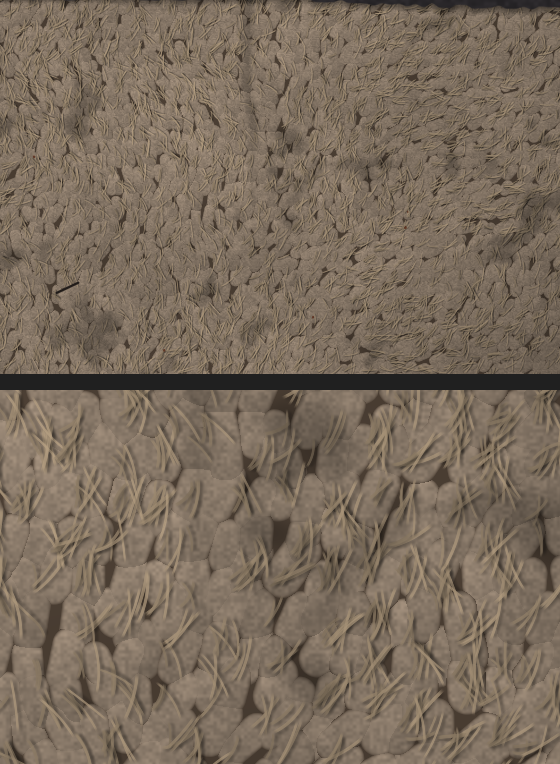
Top, the full canvas; bottom, a detail of the centre.
Write a Shadertoy shader that draws this texture.

```glsl
// A shaggy rug of felted wool tufts with loose strands and a dark floor edge on top.
// Overlapping capsules form the tufts; curved thin lines in fans form the strands.
// Both follow one smooth lean field, so the pile looks brushed in patches.

float hash(vec2 p) {
    return fract(sin(dot(p, vec2(127.1, 311.7))) * 43758.5453);
}

float noise(vec2 p) {
    vec2 i = floor(p), f = fract(p);
    f = f * f * (3.0 - 2.0 * f);
    return mix(mix(hash(i), hash(i + vec2(1, 0)), f.x),
               mix(hash(i + vec2(0, 1)), hash(i + vec2(1, 1)), f.x), f.y);
}

float fbm(vec2 p) {
    return 0.55 * noise(p) + 0.3 * noise(p * 2.1 + 7.3) + 0.15 * noise(p * 4.3 + 3.1);
}

// Lean of the pile, as an angle from the vertical
float lean(vec2 p) {
    return 0.05 + 0.5 * smoothstep(0.6, 1.1, p.x) + 2.4 * (fbm(p * 4.0 + 11.0) - 0.5);
}

// Rotates an offset so that y runs along the lean
vec2 alongLean(vec2 v, float a) {
    return vec2(v.x * cos(a) - v.y * sin(a), v.x * sin(a) + v.y * cos(a));
}

float segment(vec2 p, vec2 a, vec2 b) {
    vec2 d = b - a;
    return length(p - a - d * clamp(dot(p - a, d) / dot(d, d), 0.0, 1.0));
}

// Colour of the topmost felted tuft
vec3 tufts(vec2 p) {
    vec2 grid = vec2(35.0, 29.0);
    vec2 home = floor(p * grid);
    float best = -1.0, height = 0.0, tone = 0.5, side = 0.0;
    for (int j = -2; j <= 2; j++)
    for (int i = -2; i <= 2; i++) {
        vec2 id = home + vec2(i, j);
        float r1 = hash(id), r2 = hash(id + 31.7), r3 = hash(id + 63.1);
        vec2 center = (id + 0.5 + 0.65 * (vec2(r1, r2) - 0.5)
                       + vec2(0.5 * mod(id.y, 2.0) - 0.25, 0.0)) / grid;
        vec2 q = alongLean(p - center, lean(center) + 0.9 * (r3 - 0.5));
        float radius = 0.0145 + 0.004 * r2;
        float reach = 0.007 + 0.008 * r3;
        float d = length(vec2(q.x, q.y - clamp(q.y, -reach, reach))) / radius;
        float dome = sqrt(max(0.0, 1.0 - d * d));
        float level = dome + 0.5 * hash(id + 91.3);
        if (d < 1.0 && level > best) {
            best = level;
            height = dome;
            tone = r1;
            side = dot(p - center, vec2(-0.4, 0.9)) / radius;
        }
    }
    vec3 felt = vec3(0.505, 0.447, 0.388) * (0.94 + 0.12 * tone + 0.045 * side);
    felt *= 0.91 + 0.18 * noise(p * 330.0) + 0.10 * (noise(p * 150.0) - 0.5);
    return mix(vec3(0.27, 0.225, 0.185), felt, smoothstep(0.05, 0.72, height));
}

// Fans of loose strands laid over the tufts
vec3 strands(vec3 col, vec2 p, float px) {
    float cells = 27.0;
    vec2 home = floor(p * cells);
    for (int j = -1; j <= 1; j++)
    for (int i = -1; i <= 1; i++) {
        vec2 id = home + vec2(i, j);
        vec2 root = (id + 0.5 + 0.7 * (vec2(hash(id + 5.1), hash(id + 8.9)) - 0.5)) / cells;
        float amount = smoothstep(0.36, 0.62, fbm(root * 7.0 + 40.0) + 0.35 * (hash(id + 2.7) - 0.5));
        float angle = lean(root) + 0.9 * (hash(id + 17.3) - 0.5);
        for (int k = 0; k < 9; k++) {
            vec2 key = id + float(k) * vec2(13.7, 5.3);
            float r1 = hash(key + 0.3), r2 = hash(key + 4.7), r3 = hash(key + 9.2);
            if (r3 > 0.25 + 0.75 * amount) continue;
            vec2 q = alongLean(p - root - 0.018 * (vec2(r2, r3) - 0.5), angle + 1.3 * (r1 - 0.5));
            float t = q.y / (0.012 + 0.012 * r2);
            float off = q.x - 0.007 * (r3 - 0.5) * t * t;
            float ends = 1.0 - smoothstep(0.75, 1.05, abs(t));
            float width = 0.0009 + 0.0006 * r1;
            float line = ends * (1.0 - smoothstep(width - 0.5 * px, width + 0.6 * px, abs(off)));
            float shade = ends * (1.0 - smoothstep(0.0, 0.0035, abs(off - 0.0028)));
            col *= 1.0 - 0.17 * shade;
            vec3 wool = vec3(0.615, 0.54, 0.44) * (0.80 + 0.27 * r2);
            col = mix(col, wool, 0.72 * line);
        }
    }
    return col;
}

void mainImage(out vec4 fragColor, in vec2 fragCoord) {
    vec2 p = fragCoord / iResolution.y;
    float px = 1.0 / iResolution.y;
    vec3 col = strands(tufts(p), p, px);

    // Broad soiling, the worn vertical seam and the falloff of light
    col *= 0.91 + 0.24 * fbm(p * 3.0 + 21.0);
    float seam = abs(p.x - 0.67 - 0.03 * (noise(vec2(p.y * 9.0, 2.0)) - 0.5));
    col *= 1.0 - 0.22 * smoothstep(0.025, 0.0, seam) * smoothstep(0.3, 0.9, p.y);
    col *= 1.0 - 0.22 * smoothstep(0.62, 0.8, fbm(p * 9.0 + 70.0));
    col *= 1.06 - 0.17 * dot(p - vec2(0.6, 0.62), p - vec2(0.6, 0.62));

    // Rusty specks and one dark twig
    for (int k = 0; k < 5; k++) {
        vec2 spot = vec2(1.5 * hash(vec2(k, 3.3)), hash(vec2(k, 8.1)));
        float d = length((p - spot) * vec2(1.0, 0.8)) + 0.003 * noise(p * 200.0);
        col = mix(col, vec3(0.34, 0.16, 0.09), 0.8 * smoothstep(0.006, 0.003, d));
    }
    float twig = segment(p, vec2(0.152, 0.217), vec2(0.209, 0.244));
    col = mix(col, vec3(0.13, 0.11, 0.10), smoothstep(0.0025 + px, 0.0025 - 0.5 * px, twig));

    // Bare floor past the ragged top edge
    float edge = 1.004 - 0.026 * smoothstep(0.5, 1.5, p.x) + 0.012 * (noise(p * vec2(45.0, 8.0)) - 0.5);
    col *= 1.0 - 0.35 * smoothstep(edge - 0.022, edge, p.y);
    vec3 ground = vec3(0.16, 0.15, 0.16) * (0.85 + 0.3 * noise(p * 90.0));
    col = mix(col, ground, smoothstep(edge - px, edge + px, p.y));

    fragColor = vec4(col, 1.0);
}
```
